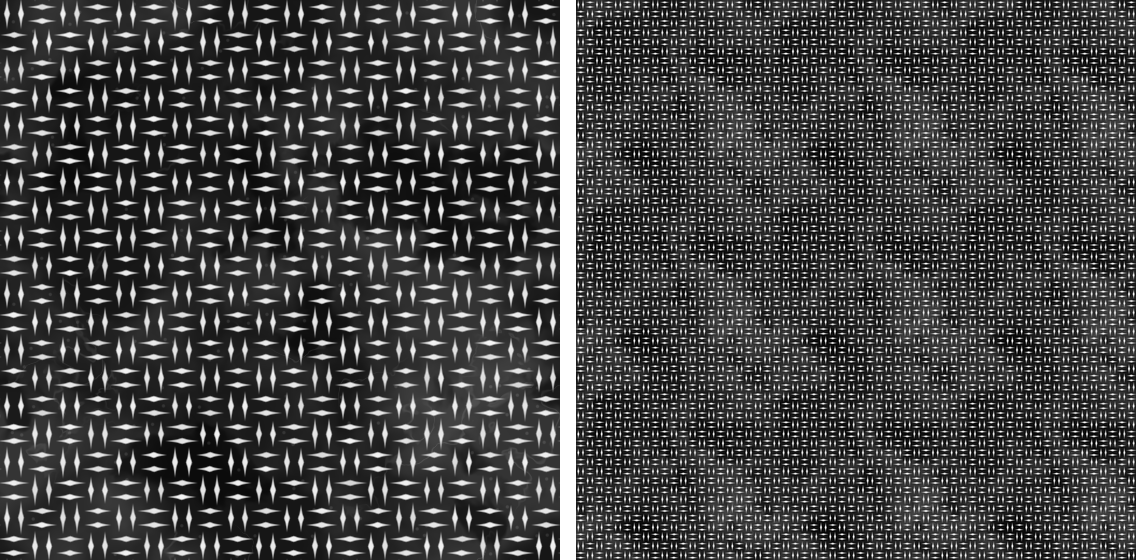
Left: one tile. Right: repeated 3 by 3.
Write a WebGL 1 fragment shader that draws this texture.

```glsl
precision highp float;
uniform vec2 u_resolution;

const float CELLS = 20.0;          // cells across and down, must be even
const float BAR_OFFSET = 0.25;     // distance of each bar from the cell centre
const float BAR_HALF_WIDTH = 0.112;
const float HALF_LENGTH_MIN = 0.46;
const float HALF_LENGTH_MAX = 0.58;
const float EDGE_SOFTNESS = 0.026;
const float BULGE = 0.22;          // extra width around the middle of a bar
const float GROUND_DARK = 0.085;
const float GROUND_LIGHT = 0.205;
const float BAR_EDGE = 0.66;
const float BAR_CENTRE = 0.93;
const float STAIN_STRENGTH = 0.5;
const float SCRATCH_STRENGTH = 0.07;
const float SPECK_GRID = 60.0;
const float SPECK_DENSITY = 0.05;

float hash(vec2 p) {
  return fract(sin(dot(p, vec2(127.1, 311.7))) * 43758.5453);
}

// Value noise that wraps after a whole period
float noise(vec2 p, float period, float seed) {
  vec2 i = floor(p);
  vec2 f = fract(p);
  f = f * f * (3.0 - 2.0 * f);
  vec2 a = mod(i, period) + seed;
  vec2 b = mod(i + 1.0, period) + seed;
  return mix(mix(hash(a), hash(vec2(b.x, a.y)), f.x),
             mix(hash(vec2(a.x, b.y)), hash(b), f.x), f.y);
}

float fbm(vec2 uv, float period, float seed) {
  float sum = 0.0;
  float amplitude = 0.5;
  for (int i = 0; i < 5; i++) {
    sum += amplitude * noise(uv * period, period, seed);
    period *= 2.0;
    amplitude *= 0.5;
    seed += 17.3;
  }
  return sum / 0.97;
}

// Signed distance across a tapered bar lying along x
float barDistance(vec2 p, float halfLength) {
  float t = abs(p.x) / halfLength;
  float profile = (1.0 - t) * (1.0 - BULGE) + BULGE * (1.0 - smoothstep(0.0, 0.4, t));
  return abs(p.y) - BAR_HALF_WIDTH * profile;
}

// Smudged plate with dark stains, fine scratches and specks
float groundShade(vec2 uv) {
  vec2 warp = vec2(fbm(uv, 6.0, 3.1), fbm(uv, 6.0, 41.7)) - 0.5;
  vec2 warped = uv + 0.12 * warp;
  float cloud = fbm(warped, 5.0, 8.4);
  float shade = mix(GROUND_DARK, GROUND_LIGHT, smoothstep(0.28, 0.7, cloud));

  float stain = smoothstep(0.57, 0.68, fbm(warped, 7.0, 63.2));
  shade *= 1.0 - STAIN_STRENGTH * stain;
  shade += 0.08 * smoothstep(0.58, 0.8, fbm(uv, 4.0, 29.6));

  float ridge = abs(fbm(warped, 8.0, 91.5) - 0.5);
  float patches = smoothstep(0.52, 0.7, fbm(uv, 6.0, 12.9));
  shade += SCRATCH_STRENGTH * patches * (1.0 - smoothstep(0.0, 0.018, ridge));

  vec2 g = uv * SPECK_GRID;
  vec2 id = mod(floor(g), SPECK_GRID);
  vec2 centre = 0.3 + 0.4 * vec2(hash(id + 5.3), hash(id + 9.7));
  float speck = 1.0 - smoothstep(0.08, 0.26, length(fract(g) - centre));
  return shade + 0.09 * speck * step(hash(id + 2.6), SPECK_DENSITY);
}

void main() {
  vec2 uv = gl_FragCoord.xy / u_resolution;
  vec2 grid = uv * CELLS;
  float pixel = CELLS / min(u_resolution.x, u_resolution.y);
  float softness = max(EDGE_SOFTNESS, 0.6 * pixel);
  float shade = groundShade(uv);
  float mottle = fbm(uv, 40.0, 55.8) - 0.5;

  // Neighbouring cells are included because long bars overhang their cell
  for (int y = -1; y <= 1; y++) {
    for (int x = -1; x <= 1; x++) {
      vec2 cell = floor(grid) + vec2(float(x), float(y));
      vec2 id = mod(cell, CELLS);
      vec2 p = grid - cell - 0.5;
      if (mod(cell.x + cell.y, 2.0) > 0.5) p = p.yx;
      float halfLength = mix(HALF_LENGTH_MIN, HALF_LENGTH_MAX, hash(id + 7.2));

      for (int k = 0; k < 2; k++) {
        float side = float(k) * 2.0 - 1.0;
        float wear = hash(id + 31.4 + 11.0 * side);
        vec2 q = p - vec2(0.025 * (wear - 0.5), side * BAR_OFFSET);
        float d = barDistance(q, halfLength * (0.97 + 0.06 * wear));
        float cover = 1.0 - smoothstep(-softness, softness, d);
        float tone = mix(BAR_EDGE, BAR_CENTRE, smoothstep(0.01, 0.05, -d));
        tone *= 1.0 - 0.07 * wear * wear + 0.14 * mottle;
        shade = mix(shade, tone, cover);
      }
    }
  }
  gl_FragColor = vec4(vec3(clamp(shade, 0.0, 1.0)), 1.0);
}
```
